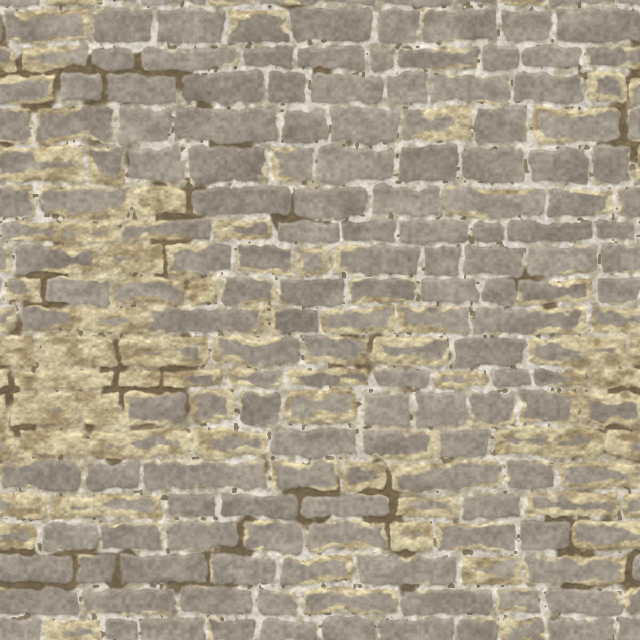
A Shadertoy shader for this texture:

```glsl
// Weathered wall of grey and sandy bricks, twenty uneven courses set in pale crumbling mortar.

const float COURSES = 20.0;
const float HALF_JOINT = 0.0040;

const vec3 GREY_DARK    = vec3(0.53, 0.49, 0.445);
const vec3 GREY_LIGHT   = vec3(0.67, 0.635, 0.58);
const vec3 SAND_DARK    = vec3(0.63, 0.56, 0.43);
const vec3 SAND_LIGHT   = vec3(0.80, 0.75, 0.61);
const vec3 MORTAR_DARK  = vec3(0.70, 0.66, 0.57);
const vec3 MORTAR_LIGHT = vec3(0.85, 0.82, 0.77);
const vec3 CREVICE      = vec3(0.46, 0.40, 0.31);

struct Brick {
    float dist;  // signed distance to the brick outline
    vec2 id;     // column and course
};

float hash(vec2 p) {
    vec3 q = fract(p.xyx * vec3(0.1031, 0.1030, 0.0973));
    q += dot(q, q.yzx + 33.33);
    return fract((q.x + q.y) * q.z);
}

// Value noise that wraps after "period" lattice cells
float noise(vec2 p, vec2 period) {
    vec2 i = floor(p), f = fract(p);
    f = f * f * (3.0 - 2.0 * f);
    vec2 a = mod(i, period) + period;
    vec2 b = mod(i + 1.0, period) + period;
    return mix(mix(hash(a), hash(vec2(b.x, a.y)), f.x),
               mix(hash(vec2(a.x, b.y)), hash(b), f.x), f.y);
}

float fbm(vec2 uv, vec2 freq, int octaves) {
    float sum = 0.0, amp = 0.5, total = 0.0;
    for (int i = 0; i < octaves; i++) {
        sum += amp * noise(uv * freq, freq);
        total += amp;
        amp *= 0.5;
        freq *= 2.0;
    }
    return sum / total;
}

float jointAt(float k, float count, float seed, float jitter) {
    return k + jitter * (hash(vec2(mod(k, count), seed)) - 0.5);
}

// Start, end and wrapped index of the jittered interval holding t
vec3 findSpan(float t, float count, float seed, float jitter) {
    float k = floor(t);
    if (t < jointAt(k, count, seed, jitter)) k -= 1.0;
    else if (t >= jointAt(k + 1.0, count, seed, jitter)) k += 1.0;
    return vec3(jointAt(k, count, seed, jitter),
                jointAt(k + 1.0, count, seed, jitter), mod(k, count));
}

float roundedBox(vec2 p, vec2 halfSize, float radius) {
    vec2 q = abs(p) - halfSize + radius;
    return length(max(q, 0.0)) + min(max(q.x, q.y), 0.0) - radius;
}

Brick brickAt(vec2 uv) {
    // Wavering joints, with taller courses in the upper part
    vec2 p = uv + 0.016 * (vec2(fbm(uv, vec2(14.0), 3), fbm(uv.yx, vec2(17.0), 3)) - 0.5);
    p.y = 0.987 - p.y;
    p.y -= 0.022 * exp(-pow((p.y - 0.35) / 0.16, 2.0));

    vec3 course = findSpan(p.y * COURSES, COURSES, 7.0, 0.32);
    float count = 8.0 + floor(3.6 * hash(vec2(course.z, 3.0)));
    p.x += hash(vec2(course.z, 5.0));
    vec3 span = findSpan(p.x * count, count, course.z + 20.0, 0.65);

    vec2 low = vec2(span.x / count, course.x / COURSES);
    vec2 high = vec2(span.y / count, course.y / COURSES);
    vec2 id = vec2(span.z, course.z);
    float radius = mix(0.003, 0.013, pow(hash(id + 31.0), 2.0));
    float dist = roundedBox(p - 0.5 * (low + high), 0.5 * (high - low) - HALF_JOINT, radius);
    return Brick(dist + 0.011 * (fbm(uv, vec2(52.0), 3) - 0.5), id);
}

float heightOf(Brick brick) {
    return smoothstep(0.002, -0.005, brick.dist);
}

void mainImage(out vec4 fragColor, in vec2 fragCoord) {
    vec2 uv = fragCoord / iResolution.xy;
    vec2 lightStep = vec2(-0.001, 0.0035);
    Brick brick = brickAt(uv);

    // Decay peels the grey crust back from the brick edges
    float patches = fbm(uv, vec2(5.0), 3) + 0.16 * exp(-40.0 * dot(uv - vec2(0.42, 0.48), uv - vec2(0.42, 0.48)));
    float decay = 0.75 * hash(brick.id + 53.0) + 1.8 * (patches - 0.5);
    float rough = fbm(uv, vec2(44.0, 60.0), 4);
    float erosion = mix(-0.008, 0.025, decay) + 0.03 * (fbm(uv, vec2(22.0, 30.0), 4) - 0.5);
    float crust = smoothstep(-0.003, 0.003, -brick.dist - erosion);

    float tone = 0.45 * hash(brick.id + 71.0) + 1.3 * fbm(uv, vec2(20.0, 34.0), 4) - 0.35;
    vec3 grey = mix(GREY_DARK, GREY_LIGHT, clamp(tone, 0.0, 1.0));
    vec3 sand = mix(SAND_DARK, SAND_LIGHT, smoothstep(0.2, 0.72, rough));
    vec3 stone = mix(sand, grey, crust);

    // Mortar: pale, sandy in worn areas, with brown gaps and pits
    vec3 mortar = mix(MORTAR_DARK, MORTAR_LIGHT, smoothstep(0.25, 0.6, fbm(uv, vec2(70.0), 3)));
    mortar = mix(mortar, sand, 0.75 * smoothstep(0.48, 0.66, patches));
    float gaps = smoothstep(0.63, 0.69, fbm(uv, vec2(11.0, 9.0), 3));
    float pits = smoothstep(0.70, 0.80, fbm(uv, vec2(95.0), 2));
    mortar = mix(mortar, CREVICE, max(gaps, 0.8 * pits));

    float edge = 0.0013 + 0.5 / iResolution.y;
    vec3 color = mix(mortar, stone, smoothstep(edge, -edge, brick.dist));

    // Light from above, surface roughness and fine grain
    float relief = heightOf(brick) - heightOf(brickAt(uv + lightStep));
    float bumps = rough - fbm(uv + lightStep, vec2(44.0, 60.0), 4);
    color *= 1.0 + 0.13 * relief + mix(0.55, 0.15, crust) * bumps;
    color *= 1.0 + 0.26 * (fbm(uv, vec2(150.0), 2) - 0.5);
    fragColor = vec4(clamp(color, 0.0, 1.0), 1.0);
}
```
